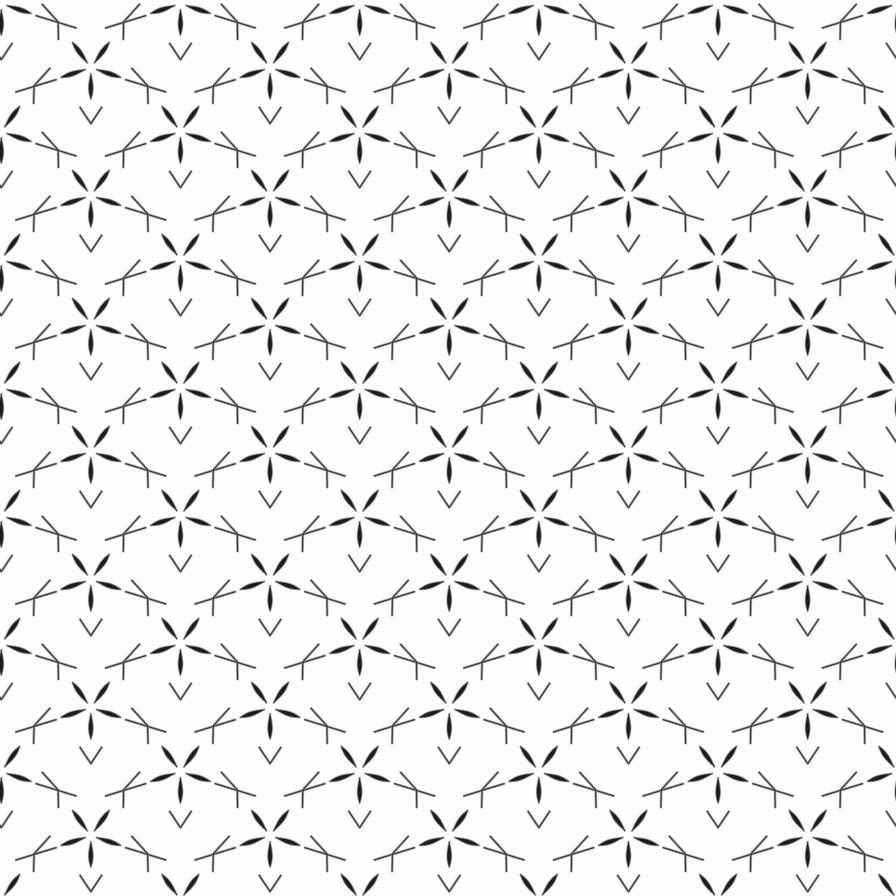
Reproduce this pattern procedurally as a three.js fragment shader.

```glsl
varying vec2 vUv;

const float TAU = 6.2831853;
const vec2 REPEATS = vec2(5.0, 7.0);
const vec2 FLOWER_PHASE = vec2(0.507, 0.471);
const vec3 PAPER = vec3(0.993);
const vec3 INK = vec3(0.11);
const float STROKE_RADIUS = 0.0044;
const float SOFTNESS = 0.007;

float segmentDistance(vec2 p, vec2 a, vec2 b) {
  vec2 ap = p - a;
  vec2 ab = b - a;
  return length(ap - ab * clamp(dot(ap, ab) / dot(ab, ab), 0.0, 1.0));
}

// Slender petal along +y, widest past its middle
float petalDistance(vec2 p, float inner, float outer, float radius) {
  float t = clamp((p.y - inner) / (outer - inner), 0.0, 1.0);
  float swell = sin(0.5 * TAU * pow(t, 1.2));
  return length(p - vec2(0.0, mix(inner, outer, t))) - 0.003 - radius * swell;
}

// Folds the plane into equal sectors, the first one pointing down
vec2 foldSectors(vec2 p, float count) {
  float sector = TAU / count;
  float angle = atan(p.x, -p.y);
  angle -= sector * floor(angle / sector + 0.5);
  return length(p) * vec2(sin(angle), cos(angle));
}

float flowerDistance(vec2 p) {
  return petalDistance(foldSectors(p, 5.0), 0.034, 0.174, 0.0105);
}

float chevronDistance(vec2 p) {
  return segmentDistance(p, vec2(0.0, -0.312), vec2(0.060, -0.222)) - STROKE_RADIUS;
}

// Twig of one long stroke and two short ones
float twigDistance(vec2 p) {
  vec2 joint = vec2(0.317, -0.101);
  float d = segmentDistance(p, vec2(0.195, -0.067), vec2(0.417, -0.135));
  d = min(d, segmentDistance(p, joint, vec2(0.229, -0.004)));
  d = min(d, segmentDistance(p, joint, vec2(0.319, -0.198)));
  return d - STROKE_RADIUS;
}

float motifDistance(vec2 p) {
  vec2 mirrored = vec2(abs(p.x), p.y);
  float marks = min(chevronDistance(mirrored), twigDistance(mirrored));
  return min(flowerDistance(p), marks);
}

void main() {
  // One local unit is the width of a repeat
  vec2 cellSize = vec2(1.0, REPEATS.x / REPEATS.y);
  vec2 grid = vUv * REPEATS - FLOWER_PHASE;

  // Two interleaved lattices, half a repeat apart
  float d = 1.0;
  for (int i = 0; i < 2; i++) {
    vec2 cell = fract(grid + 0.5 * float(i)) - 0.5;
    d = min(d, motifDistance(cell * cellSize));
  }

  float coverage = 1.0 - smoothstep(-SOFTNESS, SOFTNESS, d);
  gl_FragColor = vec4(mix(PAPER, INK, coverage), 1.0);
}
```
